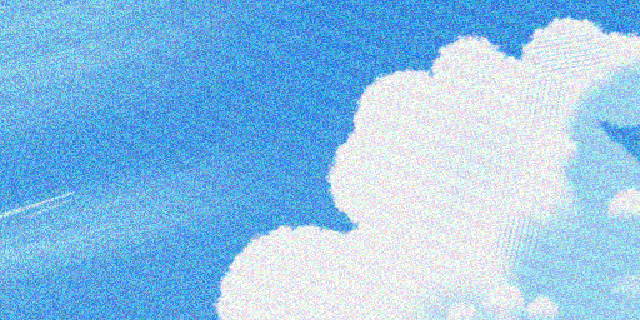
A WebGL 1 fragment shader for this texture:

```glsl
precision highp float;
// A grainy painted summer sky: slanted wisps and a brushed cumulus cloud.
uniform vec2 u_resolution;

vec3 hash3(vec2 p) {
  vec3 k = vec3(dot(p, vec2(127.1, 311.7)), dot(p, vec2(269.5, 183.3)), dot(p, vec2(419.2, 371.9)));
  return fract(sin(k) * 43758.55);
}

// Distance to the nearest scattered cell point
float cellular(vec2 p) {
  vec2 cell = floor(p);
  float nearest = 2.0;
  for (int j = -1; j <= 1; j++) {
    for (int i = -1; i <= 1; i++) {
      vec2 id = cell + vec2(float(i), float(j));
      nearest = min(nearest, length(id + hash3(id).xy - p));
    }
  }
  return nearest;
}

// Layered sines, drawn out along x
float streaks(vec2 q) {
  return 0.45 * sin(q.y * 43.0 + 1.5 * sin(q.x * 3.1))
       + 0.35 * sin(q.y * 97.0 + 2.0 * sin(q.x * 4.7 + 1.0))
       + 0.30 * sin(q.y * 181.0 + 2.5 * sin(q.x * 6.3 + 2.0));
}

float disc(vec2 p, vec2 center, float radius) {
  return length(p - center) - radius;
}

float fill(float d, float soft) {
  return 1.0 - smoothstep(-soft, soft, d);
}

float smin(float a, float b, float k) {
  float h = max(k - abs(a - b), 0.0) / k;
  return min(a, b) - h * h * k * 0.25;
}

// Tapered stroke from a to b
float stroke(vec2 p, vec2 a, vec2 b, float width) {
  vec2 ab = b - a;
  float t = clamp(dot(p - a, ab) / dot(ab, ab), 0.0, 1.0);
  return fill(length(p - a - ab * t) - width * (1.0 - 0.6 * t), 0.005);
}

// Patch of parallel brush lines, fading toward its rim
float hatch(vec2 p, vec2 center, vec2 size, float angle) {
  vec2 d = p - center;
  float across = dot(d, vec2(-sin(angle), cos(angle)));
  float lines = smoothstep(0.0, 0.9, sin(across * 400.0 + 2.0 * sin(d.x * 14.0 + d.y * 9.0)));
  return lines * (1.0 - smoothstep(0.5, 1.0, length(d / size)));
}

// Small lit billow that dissolves underneath
float puff(vec2 p, vec2 center, float radius) {
  return fill(disc(p, center, radius), 0.012) * smoothstep(-0.8, 0.3, (p.y - center.y) / radius);
}

float cloudShape(vec2 p) {
  float d = disc(p, vec2(0.94, 0.036), 0.26);
  d = smin(d, disc(p, vec2(1.224, 0.036), 0.28), 0.02);
  d = smin(d, disc(p, vec2(1.20, 0.44), 0.17), 0.02);
  d = smin(d, disc(p, vec2(1.276, 0.615), 0.167), 0.02);
  d = smin(d, disc(p, vec2(1.47, 0.77), 0.115), 0.02);
  d = smin(d, disc(p, vec2(1.784, 0.78), 0.161), 0.02);
  d = smin(d, disc(p, vec2(1.955, 0.752), 0.145), 0.02);
  d = min(d, disc(p, vec2(1.5625, 0.48), 0.34));
  return min(d, disc(p, vec2(1.615, 0.14), 0.52));
}

vec3 skyColor(vec2 p) {
  float slant = p.y - 0.28 * p.x;
  float wisps = streaks(vec2(p.x, slant));
  float high = smoothstep(0.42, 0.78, slant) * (1.0 - smoothstep(0.1, 1.15, p.x));
  float low = exp(-pow((slant - 0.21) / 0.11, 2.0)) * (1.0 - smoothstep(0.3, 1.0, p.x));
  float haze = 0.22 * (1.0 - smoothstep(0.1, 1.0, p.y));
  float light = haze + 0.75 * high + 0.6 * low + wisps * (0.04 + 0.12 * (high + low));
  vec3 color = mix(vec3(0.25, 0.59, 0.89), vec3(0.56, 0.80, 0.93), clamp(light, 0.0, 1.0));
  float trail = stroke(p, vec2(-0.02, 0.318), vec2(0.23, 0.398), 0.007);
  trail = max(trail, 0.55 * stroke(p, vec2(0.09, 0.323), vec2(0.22, 0.375), 0.006));
  return mix(color, vec3(0.85, 0.92, 0.95), 0.75 * trail);
}

vec3 cloudColor(vec2 p, float rough) {
  // Blue shadow on the right and along the base
  float shade = fill(disc(p, vec2(2.06, 0.505), 0.30) + rough, 0.04);
  shade = max(shade, fill(disc(p, vec2(1.93, 0.09), 0.34) + rough, 0.07));
  shade = max(shade, 0.6 * fill(disc(p, vec2(1.45, -0.07), 0.16) + rough, 0.08));
  // Large lit billow, then the smaller ones
  float billow = fill(disc(p, vec2(1.60, 0.27), 0.22) + rough, 0.025);
  shade *= 1.0 - billow * smoothstep(-0.18, 0.18, p.y - 0.27 - 0.5 * (p.x - 1.60));
  vec2 w = p + rough;
  float lit = max(puff(w, vec2(1.73, 0.52), 0.07), puff(w, vec2(1.97, 0.344), 0.065));
  lit = max(lit, max(puff(w, vec2(1.575, 0.05), 0.06), puff(w, vec2(1.44, 0.005), 0.045)));
  lit = max(lit, max(puff(w, vec2(1.69, 0.02), 0.05), 0.4 * puff(w, vec2(1.97, 0.09), 0.05)));
  shade *= 1.0 - lit;
  // Soft fold and hatching
  shade += 0.16 * exp(-dot(p - vec2(1.50, 0.50), p - vec2(1.50, 0.50)) * 35.0);
  shade += 0.45 * hatch(p, vec2(1.77, 0.83), vec2(0.17, 0.10), 0.22);
  shade += 0.40 * hatch(p, vec2(1.70, 0.69), vec2(0.10, 0.09), 1.45);
  shade += 0.14 * hatch(p, vec2(1.48, 0.79), vec2(0.12, 0.10), 1.65);
  shade += 0.50 * hatch(p, vec2(1.63, 0.25), vec2(0.10, 0.10), 1.40);
  return mix(vec3(0.93, 0.94, 0.95), vec3(0.61, 0.82, 0.94), clamp(shade, 0.0, 1.0));
}

void main() {
  vec2 p = gl_FragCoord.xy / u_resolution.y;
  float rough = 0.020 * (cellular(p * 24.0) - 0.45) + 0.012 * (cellular(p * 70.0) - 0.45);
  float cloud = fill(cloudShape(p) + rough, 0.010);
  vec3 color = mix(skyColor(p), cloudColor(p, rough), cloud);
  // Coloured film grain on a grid tied to the canvas height
  vec3 grain = hash3(floor(p * 256.0)) - 0.5;
  color += grain * mix(0.38, 0.30, cloud);
  gl_FragColor = vec4(clamp(color, 0.0, 1.0), 1.0);
}
```
